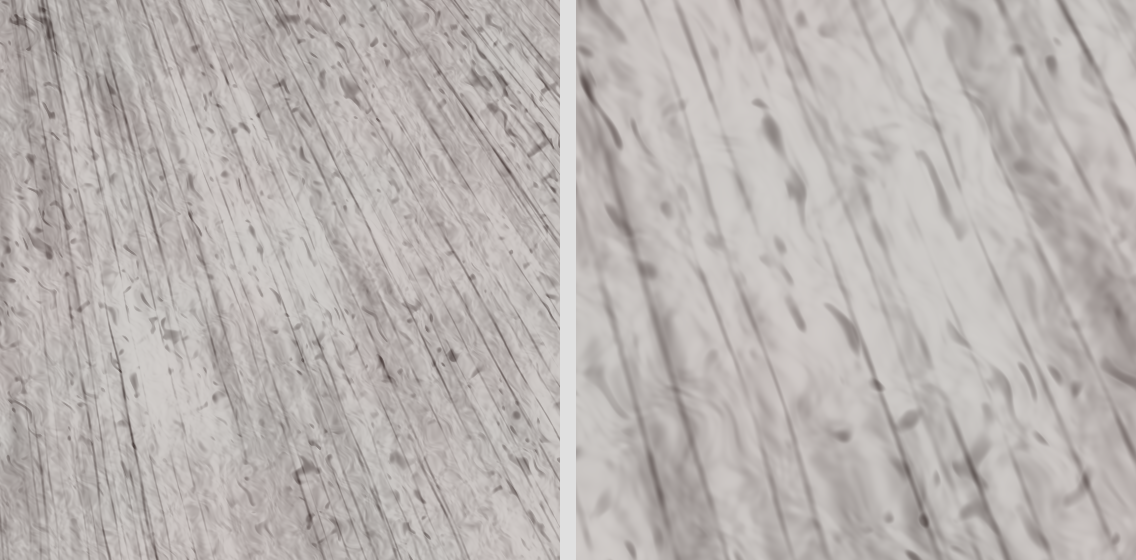
Left, the full canvas; right, a detail of the centre.
Write a WebGL 2 fragment shader that draws this texture.

```glsl
#version 300 es
precision highp float;
// Weathered pale grey surface with fanning dark grooves and a fine pitted grain.

uniform vec2 u_resolution;
out vec4 fragColor;

const vec3 GROOVE_BROWN = vec3(0.40, 0.36, 0.352);
const vec3 PALE_GREY = vec3(0.82, 0.802, 0.792);
const vec2 VANISHING_POINT = vec2(-0.16, 2.25);

float hash(vec2 p) {
    return fract(sin(dot(p, vec2(127.1, 311.7))) * 43758.5453);
}

float noise(vec2 p) {
    vec2 cell = floor(p);
    vec2 f = fract(p);
    f = f * f * (3.0 - 2.0 * f);
    float low = mix(hash(cell), hash(cell + vec2(1.0, 0.0)), f.x);
    float high = mix(hash(cell + vec2(0.0, 1.0)), hash(cell + vec2(1.0, 1.0)), f.x);
    return mix(low, high, f.y);
}

float fbm(vec2 p) {
    float sum = 0.0;
    float weight = 0.55;
    for (int i = 0; i < 3; i++) {
        sum += weight * noise(p);
        p = p * 2.03 + vec2(17.3, 9.1);
        weight *= 0.5;
    }
    return sum / 0.9625;
}

// Perspective coordinates: x labels a line of the fan, y is the depth along it.
vec2 fanCoords(vec2 uv) {
    float depth = VANISHING_POINT.y - uv.y;
    return vec2((uv.x - VANISHING_POINT.x) / depth, depth);
}

// One set of broken grooves, a single groove in each lane of the fan.
float grooves(vec2 fan, float count, float halfWidth, float seed) {
    float wobble = (noise(vec2(fan.x * 30.0, fan.y * 11.0) + seed) - 0.5) * 0.0035;
    float lane = (fan.x + wobble) * count;
    float id = floor(lane);
    float centre = 0.25 + 0.5 * hash(vec2(id, seed));
    float offset = abs(fract(lane) - centre) * fan.y / count;
    float width = halfWidth * (0.7 + 0.7 * noise(vec2(id * 3.7 + seed, fan.y * 16.0)));
    float presence = smoothstep(0.42, 0.75, noise(vec2(id * 7.3 + seed, fan.y * 3.2)));
    float dashes = 0.35 + 0.65 * smoothstep(0.2, 0.7, noise(vec2(id * 5.1 - seed, fan.y * 38.0)));
    return (1.0 - smoothstep(0.0, width, offset)) * presence * dashes;
}

// Slanted, slightly curled grain coordinates.
vec2 grainCoords(vec2 uv) {
    vec2 curl = vec2(noise(uv * 34.0), noise(uv * 34.0 + 51.7)) - 0.5;
    uv += curl * 0.018;
    return vec2(dot(uv, vec2(0.83, 0.55)), dot(uv, vec2(0.55, -0.83)) + 2.0);
}

float grain(vec2 p) {
    return 0.68 * noise(p * vec2(135.0, 68.0)) + 0.32 * noise(p * vec2(250.0, 150.0) + 23.0);
}

void main() {
    vec2 uv = gl_FragCoord.xy / u_resolution;
    vec2 fan = fanCoords(uv);

    // Broad worn patches
    float cloud = fbm(uv * 4.0 + 3.7);
    float patchiness = fbm(uv * vec2(5.0, 6.0) + 31.0);
    float level = 0.752 + (cloud - 0.5) * 0.13;
    level -= 0.035 * smoothstep(0.55, 1.0, uv.y);

    // Soft streaks running along the fan
    float streakStrength = 0.55 + 0.9 * smoothstep(0.3, 0.7, patchiness);
    float broadStreak = noise(vec2(fan.x * 42.0, fan.y * 3.0)) - 0.5;
    float fineStreak = noise(vec2(fan.x * 150.0, fan.y * 9.0 + 5.0)) - 0.5;
    level += (broadStreak * 0.10 + fineStreak * 0.11) * streakStrength;

    // Raised grain with lit and shaded sides, and small dark pits
    vec2 p = grainCoords(uv);
    float body = grain(p);
    float relief = body - grain(p + vec2(0.0035, 0.002));
    float pitNoise = noise(p * vec2(120.0, 62.0) + 71.0);
    float pitArea = 0.35 + 0.65 * smoothstep(0.35, 0.65, noise(vec2(fan.x * 36.0, fan.y * 7.0) + 13.0));
    level += (body - 0.5) * 0.10 + relief * 0.10;
    level -= smoothstep(0.66, 0.95, pitNoise) * pitArea * 0.20;

    // Grooves from few and deep to many and faint
    float count = 17.0;
    float depth = 0.23;
    float halfWidth = 0.0042;
    for (int i = 0; i < 3; i++) {
        level -= depth * grooves(fan, count, halfWidth, 11.0 + 19.0 * float(i));
        count *= 2.3;
        depth *= 0.74;
        halfWidth *= 0.86;
    }

    // Soft limit on the highlights, then a faint warm and cool drift
    float excess = max(level - 0.77, 0.0);
    level -= excess * excess / (excess + 0.07);
    float tone = (level - GROOVE_BROWN.r) / (PALE_GREY.r - GROOVE_BROWN.r);
    vec3 colour = mix(GROOVE_BROWN, PALE_GREY, clamp(tone, -0.2, 1.1));
    colour += vec3(0.5, -0.3, -0.2) * (noise(uv * 9.0 + 40.0) - 0.5) * 0.02;
    fragColor = vec4(colour, 1.0);
}
```
